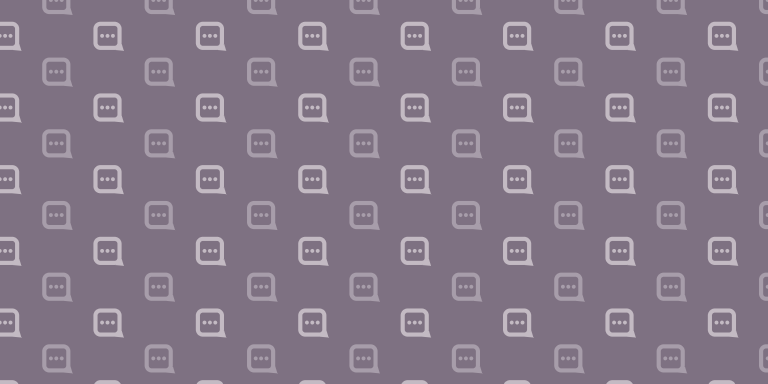
Reproduce this pattern procedurally as a WebGL 1 fragment shader.

```glsl
precision highp float;
// Staggered rows of bright and dim speech-bubble icons on a muted mauve ground.

uniform vec2 u_resolution;

// Lengths are fractions of the canvas height.
const vec2 TILE = vec2(0.26667, 0.18667);
const vec2 BRIGHT_CENTER = vec2(0.0133, 0.09333); // measured from the top left
const float BUBBLE_HALF = 0.0367;
const float BUBBLE_CORNER = 0.0185;
const float BORDER = 0.0108;
const float DOT_RADIUS = 0.0050;
const float DOT_SPACING = 0.0141;
const vec2 TAIL_TOP = vec2(0.0367, -0.0200);
const vec2 TAIL_TIP = vec2(0.0425, -0.0390);
const vec2 TAIL_ROOT = vec2(0.0180, -0.0367);

const vec3 GROUND = vec3(0.494, 0.443, 0.508);
const vec3 BRIGHT = vec3(0.765, 0.730, 0.765);
const vec3 DIM = vec3(0.655, 0.615, 0.665);

float roundedSquare(vec2 p, float halfSize, float radius) {
  vec2 q = abs(p) - (halfSize - radius);
  return length(max(q, 0.0)) + min(max(q.x, q.y), 0.0) - radius;
}

// Signed distance to the line a-b, positive on its left.
float edgeLine(vec2 p, vec2 a, vec2 b) {
  vec2 e = b - a;
  return dot(p - a, normalize(vec2(-e.y, e.x)));
}

float tail(vec2 p) {
  return max(edgeLine(p, TAIL_TOP, TAIL_TIP),
             max(edgeLine(p, TAIL_TIP, TAIL_ROOT),
                 edgeLine(p, TAIL_ROOT, TAIL_TOP)));
}

// Outlined bubble with a tail and three dots.
float bubble(vec2 p) {
  float outer = roundedSquare(p, BUBBLE_HALF, BUBBLE_CORNER);
  float ring = max(outer, -outer - BORDER);
  float column = clamp(floor(p.x / DOT_SPACING + 0.5), -1.0, 1.0);
  float dots = length(p - vec2(column * DOT_SPACING, 0.0)) - DOT_RADIUS;
  return min(min(ring, tail(p)), dots);
}

// Position relative to the nearest tile centre.
vec2 tileLocal(vec2 p, vec2 center) {
  return (fract((p - center) / TILE + 0.5) - 0.5) * TILE;
}

float coverage(float d, float pixel) {
  return clamp(0.5 - d / pixel, 0.0, 1.0);
}

void main() {
  float pixel = 1.0 / u_resolution.y;
  vec2 p = gl_FragCoord.xy * pixel;
  vec2 brightCenter = vec2(BRIGHT_CENTER.x, 1.0 - BRIGHT_CENTER.y);

  float brightIcon = bubble(tileLocal(p, brightCenter));
  float dimIcon = bubble(tileLocal(p, brightCenter + 0.5 * TILE));

  vec3 color = mix(GROUND, DIM, coverage(dimIcon, pixel));
  color = mix(color, BRIGHT, coverage(brightIcon, pixel));
  gl_FragColor = vec4(color, 1.0);
}
```
